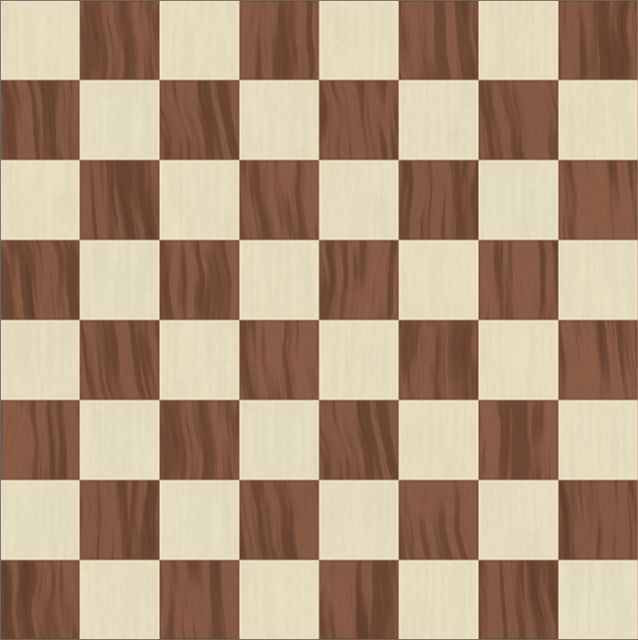
A Shadertoy shader for this pattern:

```glsl
const float CELLS = 8.0;

float hash(vec2 p) {
    return fract(sin(dot(p, vec2(127.1, 311.7))) * 43758.5453);
}

float valueNoise(vec2 p) {
    vec2 i = floor(p);
    vec2 f = fract(p);
    vec2 u = f * f * (3.0 - 2.0 * f);
    float low = mix(hash(i), hash(i + vec2(1.0, 0.0)), u.x);
    float high = mix(hash(i + vec2(0.0, 1.0)), hash(i + vec2(1.0, 1.0)), u.x);
    return mix(low, high, u.y);
}

// Dark veneer: leaning streaks, narrow veins and short pores
vec3 walnut(vec2 local, float seed) {
    vec3 brown = vec3(0.535, 0.362, 0.272);
    vec3 shade = vec3(0.425, 0.278, 0.200);
    float lean = mix(-0.05, 0.20, fract(seed * 7.31));
    float bend = 0.10 * (valueNoise(local * vec2(1.5, 2.0) + seed * 53.0) - 0.5);
    vec2 grain = vec2(local.x + lean * local.y + bend, local.y) + seed * vec2(37.0, 91.0);

    float bands = valueNoise(grain * vec2(6.0, 0.5));
    float streaks = valueNoise(grain * vec2(15.0, 0.8) + 11.0);
    float fibres = valueNoise(grain * vec2(32.0, 2.5) + 23.0);
    float pores = valueNoise(grain * vec2(48.0, 9.0) + 41.0);
    float tone = 0.40 * bands + 0.38 * streaks + 0.22 * fibres;
    float vein = smoothstep(0.68, 0.92, valueNoise(grain * vec2(11.0, 0.6) + 67.0));

    vec3 wood = mix(shade, brown, smoothstep(0.28, 0.57, tone));
    wood = mix(wood, shade * 0.88, 0.65 * vein);
    return wood * (0.985 + 0.05 * (pores - 0.5) + 0.04 * (seed - 0.5));
}

// Pale veneer: faint upright fibres with a fine cross weave
vec3 maple(vec2 local, float seed) {
    vec2 grain = local + seed * vec2(29.0, 71.0);
    float fibres = valueNoise(grain * vec2(26.0, 1.8)) - 0.5;
    float weave = valueNoise(grain * vec2(34.0, 22.0)) - 0.5;
    float cloud = valueNoise(grain * 2.5 + 17.0) - 0.5;
    vec3 wood = vec3(0.897, 0.862, 0.750) + vec3(0.012, 0.0, -0.014) * (seed - 0.5);
    return wood * (1.0 + 0.032 * fibres + 0.022 * weave + 0.014 * cloud);
}

// Fades from one at an edge to zero past the given width
float rim(float edgeDistance, float width, float blur) {
    return 1.0 - smoothstep(width - blur, width + blur, edgeDistance);
}

void mainImage(out vec4 fragColor, in vec2 fragCoord) {
    vec2 board = CELLS * fragCoord / iResolution.xy;
    float pixel = CELLS / min(iResolution.x, iResolution.y);
    vec2 cell = floor(board);
    vec2 local = fract(board);
    float seed = hash(cell + 3.0);

    // Distances to the sides of the square
    vec2 sides = 0.5 - abs(local - 0.5);
    float edge = min(sides.x, sides.y);

    // Dark and pale squares with their rims
    vec3 dark = walnut(local, seed);
    dark = mix(dark, vec3(0.38, 0.24, 0.16), 0.55 * rim(edge, 0.020, 0.016));
    vec3 pale = maple(local, seed);
    pale = mix(pale, vec3(0.975, 0.905, 0.800), rim(edge, 0.022, 0.010));

    // Smooth checker: the sign flips across every side
    float parity = 1.0 - 2.0 * mod(cell.x + cell.y, 2.0);
    vec2 inside = smoothstep(vec2(0.0), vec2(pixel), sides);
    vec3 color = mix(pale, dark, 0.5 + 0.5 * parity * inside.x * inside.y);

    // Thin grey border on the left, top and bottom
    float border = min(board.x, min(board.y, CELLS - board.y));
    color = mix(color, vec3(0.42, 0.38, 0.36), 0.8 * rim(border, 0.014, 0.5 * pixel));

    fragColor = vec4(color, 1.0);
}
```
